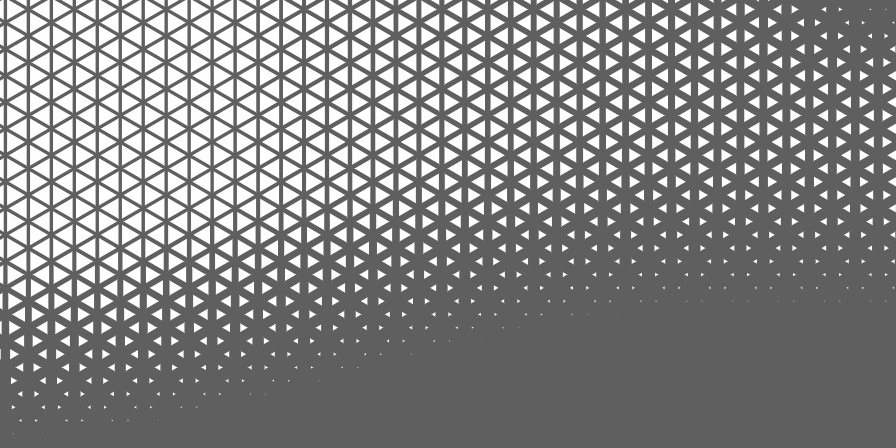
A Shadertoy shader for this pattern:

```glsl
#define SIDE 0.0592
#define ORIGIN vec2(0.1146, 0.979)
#define MAX_SCALE 0.78
#define FAR_SCALE 0.42
#define BACKGROUND vec3(0.373)
#define INK vec3(0.995)

float smoothMin(float a, float b, float k) {
    float h = max(k - abs(a - b), 0.0) / k;
    return min(a, b) - 0.25 * h * h * k;
}

// Triangle scale over the canvas: 0 is empty, 1 fills its tile
float scaleField(vec2 p) {
    float horizon = 0.015 + 0.285 * smoothstep(0.0, 1.6, p.x);
    float rise = (p.y - horizon) * (2.0 - 0.35 * p.x);
    float cap = mix(MAX_SCALE, FAR_SCALE, clamp((p.x - 0.5) / 1.5, 0.0, 1.0));
    vec2 corner = (p - vec2(2.0, 1.0)) / vec2(0.25, 0.12);
    return smoothMin(rise, cap, 0.15) - 0.4 * exp(-dot(corner, corner));
}

// Equilateral triangle pointing along +x, centred on its centroid
float triangleDistance(vec2 q, float inradius) {
    return max(-q.x, 0.5 * q.x + 0.8660254 * abs(q.y)) - inradius;
}

void mainImage(out vec4 fragColor, in vec2 fragCoord) {
    float pixel = 1.0 / iResolution.y;
    vec2 p = fragCoord * pixel;
    float stripWidth = SIDE * 0.8660254;
    float inradius = stripWidth / 3.0;
    float strip = floor((p.x - ORIGIN.x) / stripWidth);
    float ink = 0.0;

    // Each vertical strip alternates right- and left-pointing triangles
    for (int k = 0; k < 2; k++) {
        float side = float(k);
        float direction = 1.0 - 2.0 * side;
        float phase = 0.5 * mod(strip + side, 2.0);
        float row = floor((p.y - ORIGIN.y) / SIDE - phase + 0.5) + phase;
        vec2 center = ORIGIN + vec2((strip + (1.0 + side) / 3.0) * stripWidth, row * SIDE);
        float scale = scaleField(center);
        vec2 q = (p - center) * vec2(direction, 1.0);
        float d = triangleDistance(q, inradius * scale);
        float coverage = clamp(0.5 - d / pixel, 0.0, 1.0);
        ink = max(ink, coverage * smoothstep(0.0, 0.06, scale));
    }

    fragColor = vec4(mix(BACKGROUND, INK, ink), 1.0);
}
```
